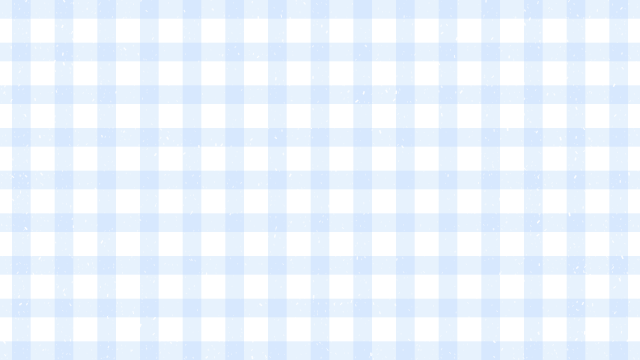
Write a WebGL 2 fragment shader that draws this pattern.

```glsl
#version 300 es
precision highp float;

uniform vec2 u_resolution;
out vec4 fragColor;

const float REPEATS = 15.0;                      // checks across the width
const float BAND_WIDTH = 0.4375;                 // share of one repeat
const vec2 BAND_CENTER = vec2(0.5, 0.21875);     // within one repeat
const vec3 CLOTH = vec3(1.0);
const vec3 BAND = vec3(0.906, 0.949, 0.992);
const vec3 CROSSING = vec3(0.843, 0.910, 0.996);
const float FINE_CELLS = 150.0;                  // fleck cells across the width
const float COARSE_CELLS = 85.0;
const float FINE_DENSITY = 0.32;
const float COARSE_DENSITY = 0.22;
const float PATCH_SCALE = 7.0;
const float PATCH_CONTRAST = 0.9;

vec3 hash3(vec2 p) {
    vec3 q = fract(p.xyx * vec3(0.1031, 0.1030, 0.0973));
    q += dot(q, q.yxz + 33.33);
    return fract((q.xxy + q.yzz) * q.zyx);
}

float gradientDot(vec2 corner, vec2 offset) {
    float angle = 6.28318 * hash3(corner).x;
    return dot(vec2(cos(angle), sin(angle)), offset);
}

float gradientNoise(vec2 p) {
    vec2 i = floor(p), f = fract(p);
    vec2 w = f * f * f * (f * (f * 6.0 - 15.0) + 10.0);
    vec2 e = vec2(1.0, 0.0);
    float low = mix(gradientDot(i, f), gradientDot(i + e, f - e), w.x);
    float high = mix(gradientDot(i + e.yx, f - e.yx), gradientDot(i + 1.0, f - 1.0), w.x);
    return mix(low, high, w.y);
}

float segmentDistance(vec2 p, vec2 halfAxis) {
    float t = clamp(dot(p, halfAxis) / dot(halfAxis, halfAxis), -1.0, 1.0);
    return length(p - halfAxis * t);
}

// One short slanted fleck in some of the cells
float flecks(vec2 uv, float cells, float density, float seed) {
    vec2 p = uv * cells;
    vec2 id = floor(p);
    vec3 place = hash3(id + seed);
    vec3 form = hash3(id + seed + 71.7);
    float angle = 1.5708 + (form.x - 0.5) * 1.8;
    vec2 halfAxis = vec2(cos(angle), sin(angle)) * mix(0.03, 0.15, form.y * form.y);
    float d = segmentDistance(fract(p) - mix(vec2(0.25), vec2(0.75), place.xy), halfAxis);
    float pixel = cells / u_resolution.x;
    float radius = mix(0.05, 0.11, form.z);
    float cover = clamp((radius - d) / pixel + 0.5, 0.0, 1.0);
    return cover * step(place.z, density) * mix(0.3, 1.0, form.y);
}

void main() {
    vec2 uv = gl_FragCoord.xy / u_resolution.x;

    // Bands in both directions
    float pixel = REPEATS / u_resolution.x;
    vec2 fromCenter = abs(fract(uv * REPEATS - BAND_CENTER + 0.5) - 0.5);
    vec2 band = clamp((0.5 * BAND_WIDTH - fromCenter) / pixel + 0.5, 0.0, 1.0);
    vec3 color = mix(mix(CLOTH, BAND, band.x), mix(BAND, CROSSING, band.x), band.y);

    // Patchy wear, heavier near the left and right sides
    float side = smoothstep(0.2, 0.5, abs(uv.x - 0.5));
    float wear = 0.65 + 0.6 * side + PATCH_CONTRAST * gradientNoise(uv * PATCH_SCALE + 3.7);
    float fine = flecks(uv, FINE_CELLS, FINE_DENSITY * wear, 11.0);
    float coarse = flecks(uv, COARSE_CELLS, COARSE_DENSITY * wear, 47.0);
    color = mix(color, CLOTH, max(0.6 * fine, 0.95 * coarse));

    fragColor = vec4(color, 1.0);
}
```
